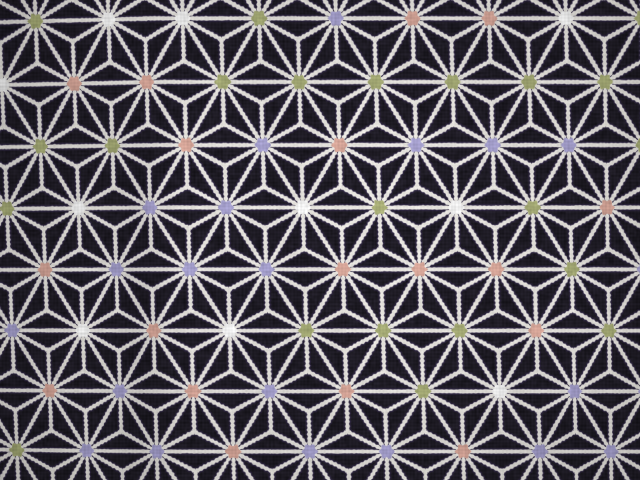
Reproduce this pattern procedurally as a Shadertoy shader.

```glsl
// Hemp-leaf lattice woven in pale cord on dark cloth, with tinted star knots.
// Each triangle folds onto one half-cell, where four segments draw the cords;
// a mild cloth warp, rope beading, weave noise and soft light add the wear.

const float CELL_WIDTH = 0.1597;      // knot spacing, in canvas heights
const float ROW_STEP = 0.1333;        // spacing of the top rows
const float ROW_SHRINK = 0.005;       // rows tighten toward the bottom
const float ROW_DRIFT = 0.023;        // sideways slip per row, in cells
const vec2 FIRST_KNOT = vec2(0.6997, 0.9618);
const float ROW_ASPECT = 0.815;       // row height over cell width
const float CORD_HALF = 0.0265;       // cord half width, in cells
const float BEAD_DEPTH = 0.0045;
const float BEAD_COUNT = 17.0;        // rope twists per cell
const float KNOT_RADIUS = 0.092;
const float EDGE_SOFTNESS = 0.013;
const float THREAD_COUNT = 140.0;     // weave threads per canvas height

const vec3 CLOTH = vec3(0.112, 0.102, 0.135);
const vec3 CLOTH_VIOLET = vec3(0.24, 0.19, 0.36);
const vec3 CORD = vec3(0.865, 0.855, 0.835);
const vec3 KNOT_WHITE = vec3(0.91, 0.91, 0.91);
const vec3 KNOT_GREEN = vec3(0.62, 0.64, 0.44);
const vec3 KNOT_LAVENDER = vec3(0.62, 0.60, 0.77);
const vec3 KNOT_PINK = vec3(0.80, 0.62, 0.57);

float hash(vec2 p) {
    return fract(sin(dot(p, vec2(127.1, 311.7))) * 43758.5453);
}

float valueNoise(vec2 p) {
    vec2 i = floor(p), f = fract(p);
    f = f * f * (3.0 - 2.0 * f);
    return mix(mix(hash(i), hash(i + vec2(1, 0)), f.x),
               mix(hash(i + vec2(0, 1)), hash(i + vec2(1, 1)), f.x), f.y);
}

// Canvas position to lattice position: x in cells, y in rows from the top.
vec2 latticeCoord(vec2 p) {
    float leftPull = max(0.33 - p.x, 0.0);
    float rightPull = max(p.x - 1.15, 0.0);
    vec2 q = p;
    q.x += rightPull * 0.1 * (1.0 - p.y) - leftPull * mix(0.1, 0.05, p.y);
    q.y += leftPull * 0.04 * (p.y - 0.35);
    float t = (FIRST_KNOT.y - q.y) / ROW_STEP;
    float row = t + ROW_SHRINK * t * t;
    return vec2((q.x - FIRST_KNOT.x) / CELL_WIDTH - ROW_DRIFT * row, row);
}

// Signed distance to a cord from a to b, its edge beaded like twisted rope.
float cordDistance(vec2 p, vec2 a, vec2 b, float bead) {
    vec2 pa = p - a, ba = b - a;
    float h = clamp(dot(pa, ba) / dot(ba, ba), 0.0, 1.0);
    float twist = sin(6.2832 * BEAD_COUNT * h * length(ba));
    return length(pa - ba * h) - CORD_HALF - bead * twist;
}

float hempLeaf(vec2 lattice) {
    float row = floor(lattice.y);
    float s = lattice.x - 0.5 * row;
    vec2 p = vec2(abs(s - round(s)), lattice.y - row);
    if (p.y > 2.0 * p.x) p = vec2(0.5, 1.0) - p;
    p.y *= ROW_ASPECT;
    vec2 knot = vec2(0.0);
    vec2 apex = vec2(0.5, ROW_ASPECT);
    vec2 hub = vec2(0.5, ROW_ASPECT / 3.0);
    float d = cordDistance(p, knot, vec2(0.5, 0.0), BEAD_DEPTH * 0.3);
    d = min(d, cordDistance(p, knot, apex, BEAD_DEPTH));
    d = min(d, cordDistance(p, knot, hub, BEAD_DEPTH));
    return min(d, cordDistance(p, hub, apex, BEAD_DEPTH));
}

vec3 knotColour(vec2 id) {
    float pick = hash(id + 7.3);
    vec3 colour = pick < 0.23 ? KNOT_WHITE : KNOT_GREEN;
    if (pick > 0.49) colour = KNOT_LAVENDER;
    return pick > 0.77 ? KNOT_PINK : colour;
}

void mainImage(out vec4 fragColor, in vec2 fragCoord) {
    vec2 p = fragCoord / iResolution.y;
    vec2 lattice = latticeCoord(p);
    float soft = max(EDGE_SOFTNESS, 0.9 / (iResolution.y * CELL_WIDTH));

    // Weave: crossed threads with uneven slubs
    vec2 thread = sin(6.2832 * THREAD_COUNT * p);
    float slub = valueNoise(p * vec2(70.0, 210.0)) + valueNoise(p * vec2(210.0, 70.0)) - 1.0;
    float weave = 0.06 * (thread.x + thread.y) + 0.3 * slub;

    // Cords over the cloth, with a violet fringe
    float d = hempLeaf(lattice) + 0.006 * slub;
    float fringe = 1.0 - smoothstep(0.0, 0.035, d);
    vec3 colour = mix(CLOTH * (1.0 + weave), CLOTH_VIOLET, 0.55 * fringe);
    vec3 cordColour = CORD * (1.0 + 0.18 * weave);
    colour = mix(colour, cordColour, 1.0 - smoothstep(-soft, soft, d));

    // Tinted six-pointed knots
    float row = round(lattice.y);
    float column = round(lattice.x - 0.5 * row);
    vec2 k = lattice - vec2(column + 0.5 * row, row);
    k.y *= ROW_ASPECT;
    float star = length(k) - KNOT_RADIUS - 0.012 * cos(6.0 * atan(k.y, k.x + 1e-5));
    vec3 tint = knotColour(vec2(column, row)) * (1.0 + 0.3 * weave);
    colour = mix(colour, tint, 1.0 - smoothstep(-soft, soft, star + 0.01 * slub));

    // Uneven light and a soft crease at the left
    vec2 fromCentre = p - vec2(0.72, 0.52);
    float light = 1.04 - 0.25 * dot(fromCentre, fromCentre);
    light += 0.06 * (valueNoise(p * vec2(5.0, 3.0)) - 0.5);
    float crease = (p.x - 0.29) / 0.05;
    light -= 0.07 * exp(-crease * crease) * (1.0 - smoothstep(0.5, 0.9, p.y));
    fragColor = vec4(clamp(colour * light, 0.0, 1.0), 1.0);
}
```
